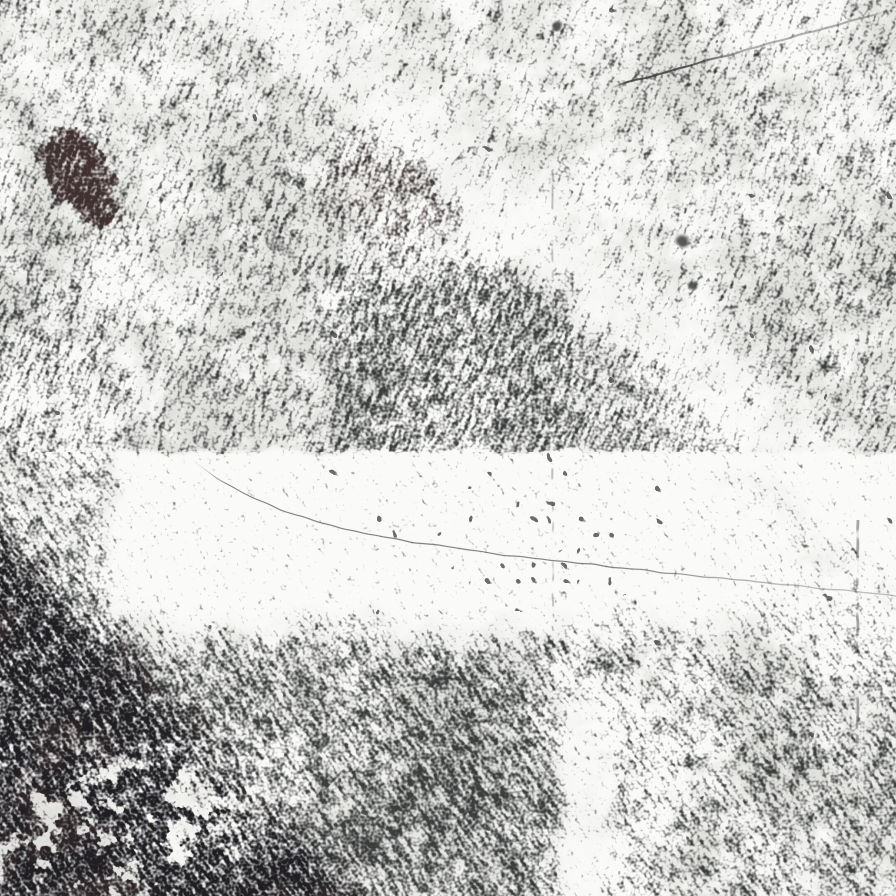
This texture is drawn by a Shadertoy shader. Its source:

```glsl
// Weathered whitewashed wall: a density map of worn zones is softly thresholded
// against clumped, streaky gradient noise, so paint breaks up into fine grains.
// Cracks, flakes and pits lie on top as thin distance shapes.

const vec3 WHITEWASH = vec3(0.98, 0.98, 0.972);
const vec3 VEIL = vec3(0.88, 0.88, 0.868);
const vec3 GREY_INK = vec3(0.225, 0.238, 0.235);
const vec3 RUST_INK = vec3(0.25, 0.19, 0.19);
const vec3 DARK_INK = vec3(0.12, 0.115, 0.13);
const float UPPER_ANGLE = 1.18; // scrape directions
const float LOWER_ANGLE = 2.18;
const vec2 STREAK_FREQ = vec2(55, 215); // along, across
const vec2 CLUMP_FREQ = vec2(20, 42);
const float GRAIN_FREQ = 270.0;
const float GRAIN_CONTRAST = 1.15;
const float PAINT_START = 0.25;
const float PAINT_FULL = 1.13;
const float BAND_TOP = 0.496;
const float FLAKE_FREQ = 58.0;

vec2 hash2(vec2 cell) {
  vec3 h = fract(cell.xyx * vec3(0.1031, 0.103, 0.0973));
  h += dot(h, h.yzx + 33.33);
  return fract((h.xx + h.yz) * h.zy);
}

float cornerDot(vec2 cell, vec2 corner, vec2 f) {
  float a = 6.2832 * hash2(cell + corner).x;
  return dot(vec2(cos(a), sin(a)), f - corner);
}

float gradNoise(vec2 p) {
  p += 300.0;
  vec2 i = floor(p), f = fract(p);
  vec2 u = f * f * f * (f * (f * 6.0 - 15.0) + 10.0);
  return mix(mix(cornerDot(i, vec2(0), f), cornerDot(i, vec2(1, 0), f), u.x),
             mix(cornerDot(i, vec2(0, 1), f), cornerDot(i, vec2(1), f), u.x), u.y);
}

float fbm(vec2 p) {
  float sum = 0.0, amp = 1.0;
  for (int k = 0; k < 4; k++) {
    sum += amp * gradNoise(p);
    p = mat2(1.6, 1.2, -1.2, 1.6) * p + 5.3;
    amp *= 0.6;
  }
  return sum;
}

vec2 turn(vec2 p, float a) {
  return vec2(cos(a) * p.x + sin(a) * p.y, cos(a) * p.y - sin(a) * p.x);
}

float past(float x, float edge, float soft) {
  return smoothstep(edge - soft, edge + soft, x);
}

float box(vec2 p, vec2 lo, vec2 hi, float soft) {
  vec2 m = smoothstep(lo - soft, lo + soft, p) * (1.0 - smoothstep(hi - soft, hi + soft, p));
  return m.x * m.y;
}

float blob(vec2 p, vec2 centre, vec2 radius, float soft) {
  return 1.0 - past(length((p - centre) / radius), 1.0, soft);
}

float stroke(float dist, float width) {
  float px = 1.0 / iResolution.y;
  return 1.0 - smoothstep(width - 0.5 * px, width + px, abs(dist));
}

// Small slanted flakes, at most one per cell
float flakes(vec2 p, float chance) {
  vec2 g = p * FLAKE_FREQ, r = hash2(floor(g) + 17.0);
  vec2 f = turn(fract(g) - 0.35 - 0.3 * r.yx, 0.6 + 2.2 * r.y) * vec2(1, 1.9);
  float size = 0.05 + 0.2 * r.y + 0.35 * gradNoise(g * 3.0);
  return step(r.x, chance) * (1.0 - past(length(f), size, 0.08));
}

void mainImage(out vec4 fragColor, in vec2 fragCoord) {
  vec2 p = fragCoord / iResolution.xy;
  vec2 along = turn(p, p.y < BAND_TOP ? LOWER_ANGLE : UPPER_ANGLE);
  float ragged = fbm(p * 16.0), cloud = fbm(p * 5.0 + 3.0);
  float clump = fbm(along * CLUMP_FREQ), mottle = fbm(p * 44.0 + 20.0);
  vec2 q = p + 0.022 * vec2(ragged, fbm(p * 18.0 + 9.0)) + 0.008 * mottle;

  // Zones of wear
  float diagonal = 1.2 - 0.85 * q.x - q.y, low = q.y + 0.04 * cloud;
  float below = past(diagonal, 0.0, 0.025);
  float bare = past(diagonal, -0.12, 0.05) * (1.0 - below);
  float rubbed = box(q, vec2(0.37, 0.45), vec2(0.85, 0.7), 0.03) * below;
  rubbed *= 1.0 - 0.35 * past(q.x, 0.64, 0.04);
  float scrape = blob(q, vec2(0.45, 0.8), vec2(0.08), 0.45) * below;
  float left = box(q, vec2(-0.1, 0.33), vec2(0.125, 0.69), 0.04);
  float band = past(q.x, 0.127, 0.012) * past(BAND_TOP, mix(p.y, q.y, 0.25), 0.004);
  band *= past(low, 0.3, 0.03) * (1.0 - 0.7 * past(q.x, 0.86, 0.08) * below);
  float gap = blob(q, vec2(0.655, 0.1), vec2(0.032, 0.13), 0.4);
  float corner = past(0.42 - 1.05 * q.x - q.y + 0.04 * ragged + 0.03 * cloud, 0.0, 0.045);
  float chips = blob(q, vec2(0.12, 0.08), vec2(0.15, 0.085), 0.5) * past(ragged + 0.7 * mottle, 0.15, 0.2);
  float chip = blob(turn(q - vec2(0.095, 0.8), -0.85), vec2(0), vec2(0.06, 0.031), 0.2);

  // Density of old paint, clumped at several scales
  float density = mix(0.29 + 0.06 * past(p.x, 0.78, 0.08), 0.35, below);
  density = mix(density, 0.1, 0.8 * bare);
  density = mix(density, 0.49, left);
  density = mix(density, 0.65, max(rubbed, 0.85 * scrape));
  density = mix(density, mix(0.6, 0.46, past(q.x, 0.63, 0.05)), 1.0 - past(low, 0.29, 0.05));
  density += (0.22 * (cloud + mottle) + 0.24 * clump) * (1.0 - 0.5 * rubbed);
  density = mix(density, 0.04 + 0.12 * mottle, max(band, 0.85 * gap));
  density = mix(density, 0.92 + 0.12 * (cloud + mottle), max(corner, chip));
  density -= 0.8 * chips;

  // Streaks and grains
  float grain = 0.55 * gradNoise(along * STREAK_FREQ)
    + 0.5 * gradNoise(p * GRAIN_FREQ) + 0.25 * gradNoise(p * 120.0);
  float paint = smoothstep(PAINT_START, PAINT_FULL, density + GRAIN_CONTRAST * grain);

  // Colours of plaster and paint
  float veil = past(cloud + 0.5 * ragged + 0.4 * mottle, 0.05, 0.55);
  veil *= (1.0 - band) * (1.0 - 0.8 * gap) * (1.0 - 0.7 * bare);
  float rust = max(max(0.7 * scrape, chip), 0.45 * corner * past(cloud + ragged, 0.25, 0.25));
  vec3 ink = mix(mix(GREY_INK, DARK_INK, corner), RUST_INK, rust);
  vec3 colour = mix(mix(WHITEWASH, VEIL, veil), ink, paint);

  // Flakes, mostly in the middle of the band
  float chance = 0.012 + 0.24 * band * blob(p, vec2(0.59, 0.42), vec2(0.14, 0.11), 0.6);
  colour = mix(colour, GREY_INK, 0.75 * flakes(p, chance));

  // Cracks and faint seams
  float wobble = 0.0018 * gradNoise(p * 40.0);
  float broken = past(gradNoise(p * vec2(9, 70)), 0.1, 0.2);
  float bend = 0.335 + 0.1 * (1.0 - p.x) + 0.07 * exp(10.0 * (0.22 - p.x));
  float crack = stroke(p.y - bend + wobble, 0.0004) * past(p.x, 0.235, 0.025);
  crack *= mix(0.65, 0.35, past(p.x, 0.78, 0.12));
  float split = stroke(p.y - 0.905 - 0.276 * (p.x - 0.69) + wobble, 0.0009);
  split *= box(p, vec2(0.69, 0.8), vec2(0.98, 1.1), 0.01) * mix(0.85, 0.4, past(p.x, 0.8, 0.04));
  float seams = max(0.3 * stroke(p.x - 0.617 + wobble, 0.0008) * step(0.3, p.y),
                    0.45 * stroke(p.x - 0.957 + wobble, 0.0012) * step(p.y, 0.42));
  colour = mix(colour, GREY_INK, max(max(crack, split), broken * seams));

  // Pits: position and radius
  vec3 pits[3] = vec3[3](vec3(0.622, 0.971, 0.005), vec3(0.762, 0.731, 0.007), vec3(0.773, 0.681, 0.005));
  for (int k = 0; k < 3; k++)
    colour = mix(colour, GREY_INK, 0.85 * blob(p + 0.002 * mottle, pits[k].xy, vec2(pits[k].z), 0.5));

  fragColor = vec4(colour, 1.0);
}
```
